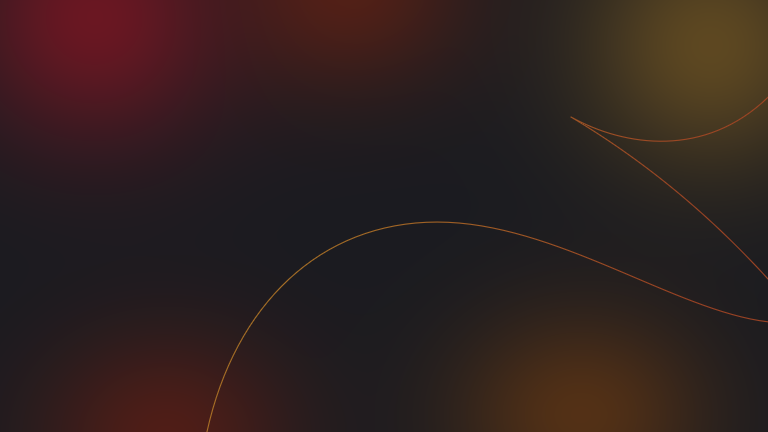
Give the GLSL for this background, as a Shadertoy shader.

```glsl
// Colours
const vec3 NIGHT   = vec3(0.103, 0.106, 0.125);
const vec3 CRIMSON = vec3(0.415, 0.090, 0.135);
const vec3 EMBER   = vec3(0.320, 0.125, 0.088);
const vec3 OLIVE   = vec3(0.365, 0.280, 0.130);
const vec3 BRONZE  = vec3(0.325, 0.190, 0.085);
const vec3 BRICK   = vec3(0.310, 0.115, 0.090);
const vec3 AMBER   = vec3(0.690, 0.460, 0.150);
const vec3 RUST    = vec3(0.640, 0.270, 0.140);

// Glow radii and line settings, in canvas heights
const vec2 WIDE_GLOW = vec2(0.300, 0.290);
const vec2 SOFT_GLOW = vec2(0.290, 0.240);
const float LINE_HALF_WIDTH = 0.0013;
const float LINE_OPACITY = 0.92;
const int CURVE_STEPS = 32;

// Shared curve points
const vec2 CREST = vec2(1.012, 0.486);
const vec2 FOLD  = vec2(1.322, 0.729);

vec3 addGlow(vec3 base, vec3 tint, vec2 p, vec2 centre, vec2 radius) {
    vec2 q = (p - centre) / radius;
    return mix(base, tint, exp(-dot(q, q)));
}

float segmentDistance(vec2 p, vec2 a, vec2 b) {
    vec2 ab = b - a;
    float h = clamp(dot(p - a, ab) / dot(ab, ab), 0.0, 1.0);
    return length(p - a - h * ab);
}

vec2 bezier(vec2 a, vec2 b, vec2 c, vec2 d, float t) {
    float s = 1.0 - t;
    return s * s * s * a + 3.0 * s * s * t * b + 3.0 * s * t * t * c + t * t * t * d;
}

float curveDistance(vec2 p, vec2 a, vec2 b, vec2 c, vec2 d) {
    float nearest = 1e3;
    vec2 previous = a;
    for (int i = 1; i <= CURVE_STEPS; i++) {
        vec2 next = bezier(a, b, c, d, float(i) / float(CURVE_STEPS));
        nearest = min(nearest, segmentDistance(p, previous, next));
        previous = next;
    }
    return nearest;
}

void mainImage(out vec4 fragColor, in vec2 fragCoord) {
    float pixel = 1.0 / iResolution.y;
    vec2 p = fragCoord * pixel;

    // Blurred lights on the dark ground
    vec3 color = NIGHT;
    color = addGlow(color, EMBER, p, vec2(0.800, 1.030), SOFT_GLOW);
    color = addGlow(color, CRIMSON, p, vec2(0.220, 0.960), WIDE_GLOW);
    color = addGlow(color, OLIVE, p, vec2(1.645, 0.895), WIDE_GLOW);
    color = addGlow(color, BRONZE, p, vec2(1.345, 0.040), SOFT_GLOW);
    color = addGlow(color, BRICK, p, vec2(0.385, -0.010), SOFT_GLOW);

    // Long arch and its descending tail
    float d = curveDistance(p, vec2(0.479, 0.0), vec2(0.544, 0.294), vec2(0.741, 0.486), CREST);
    d = min(d, curveDistance(p, CREST, vec2(1.285, 0.486), vec2(1.563, 0.280), vec2(1.778, 0.255)));

    // Two strands leaving the fold
    d = min(d, curveDistance(p, FOLD, vec2(1.447, 0.660), vec2(1.632, 0.634), vec2(1.778, 0.775)));
    d = min(d, curveDistance(p, FOLD, vec2(1.481, 0.634), vec2(1.632, 0.514), vec2(1.778, 0.354)));

    // Thin stroke shading from amber to rust
    vec3 stroke = mix(AMBER, RUST, smoothstep(0.5, 1.6, p.x - 0.25 * p.y));
    float coverage = clamp((LINE_HALF_WIDTH - d) / pixel + 0.5, 0.0, 1.0);
    color = mix(color, stroke, coverage * LINE_OPACITY);

    fragColor = vec4(color, 1.0);
}
```
